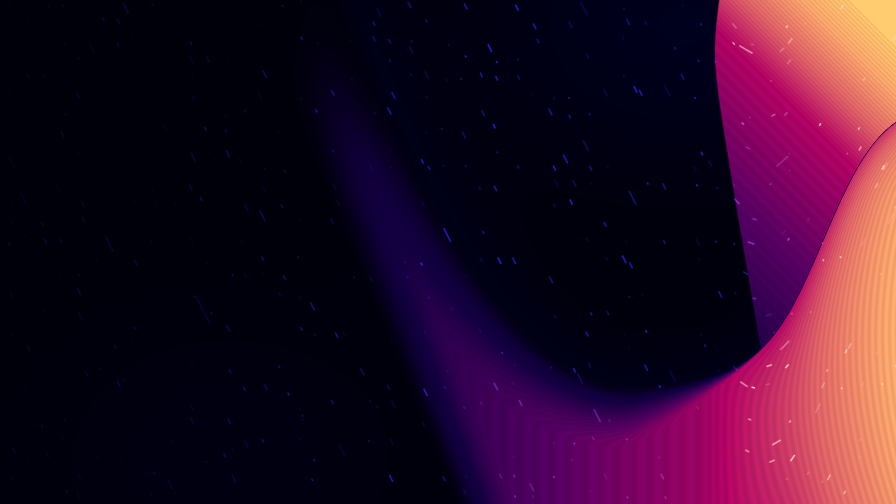
This background is drawn by a WebGL 1 fragment shader. Its source:

```glsl
precision highp float;

// A glowing ribbon sweeps through dark space and swells into a warm wave,
// with a second petal behind it. Edge curves give signed distances, a "heat"
// field feeds one colour ramp, and hashed grid cells scatter small streaks.

uniform vec2 u_resolution;

#define VALLEY vec2(1.27, 0.245)   // lowest point of the ribbon's upper edge
#define RISE_X 1.633               // middle of the wave's steep flank
#define RISE_WIDTH 0.06
#define RISE_HEIGHT 0.56
#define RIBBON_SOFT 0.14           // blur of the upper edge, far left
#define STRIPE_FREQ 75.0
#define STRIPE_DEPTH 0.045
#define STREAK_RADIUS 0.0011
#define VOID_COLOR vec3(0.0, 0.0, 0.04)
#define HAZE_COLOR vec3(0.0, 0.002, 0.07)

vec3 hash3(vec2 p) {
  vec3 q = fract(p.xyx * vec3(0.1031, 0.1030, 0.0973));
  q += dot(q, q.yxz + 33.33);
  return fract((q.xxy + q.yzz) * q.zyx);
}

// Colour ramp: one stop per unit of heat, from void to yellow.
vec3 heatColor(float t) {
  vec3 c = mix(VOID_COLOR, vec3(0.07, 0.0, 0.25), smoothstep(0.0, 1.0, t));
  c = mix(c, vec3(0.33, 0.0, 0.38), clamp(t - 1.0, 0.0, 1.0));
  c = mix(c, vec3(0.70, 0.01, 0.39), clamp(t - 2.0, 0.0, 1.0));
  c = mix(c, vec3(0.87, 0.38, 0.40), clamp(t - 3.0, 0.0, 1.0));
  c = mix(c, vec3(0.98, 0.65, 0.42), clamp(t - 4.0, 0.0, 1.0));
  return mix(c, vec3(1.0, 0.80, 0.42), clamp(t - 5.0, 0.0, 1.0));
}

vec3 stripedColor(float heat) {
  float stripe = sin(heat * STRIPE_FREQ) * smoothstep(0.5, 2.0, heat);
  return heatColor(heat) * (1.0 + STRIPE_DEPTH * stripe);
}

// Approximate distance below the upper edge of ribbon and wave.
float waveDepth(vec2 p) {
  float left = min(p.x - VALLEY.x, 0.0);
  float rise = 1.0 / (1.0 + exp((RISE_X - p.x) / RISE_WIDTH));
  float height = VALLEY.y + 2.3 * left * left + RISE_HEIGHT * rise;
  float slope = 4.6 * left + RISE_HEIGHT / RISE_WIDTH * rise * (1.0 - rise);
  return (height - p.y) / sqrt(1.0 + slope * slope);
}

float waveHeat(vec2 p, float depth) {
  float body = smoothstep(1.4, 1.6, p.x);
  float heat = 0.7 + 2.6 * (p.x - 0.6) + 3.5 * max(p.x - 1.4, 0.0);
  heat -= 0.6 * smoothstep(0.6, 1.0, p.y);
  heat -= body * 3.0 * (p.y - 0.34) * (p.y - 0.34);
  heat -= body * 0.85 * exp(-max(depth, 0.0) / 0.04);
  return max(heat, 0.0);
}

float petalHeat(vec2 p) {
  float q = p.x + p.y - 2.365;
  return clamp(3.0 + 3.2 * q + 5.5 * max(q, 0.0), 0.0, 5.8);
}

// Brightness of scattered streaks; larger cells hold fewer, longer ones.
float streaks(vec2 p, float px) {
  float light = 0.0;
  for (int i = 0; i < 3; i++) {
    float k = float(i);
    float size = 0.036 + 0.012 * k + 0.024 * k * k;
    vec2 cell = floor(p / size);
    vec3 rnd = hash3(cell + 37.0 * k);
    vec3 kind = hash3(cell + 37.0 * k + 113.0);
    float present = step(kind.x, 0.26 - 0.07 * k);
    vec2 center = (cell + 0.3 + 0.4 * rnd.xy) * size;
    float angle = mix(-1.1, 1.1, smoothstep(1.42, 1.6, center.x));
    vec2 dir = vec2(cos(angle), sin(angle));
    float halfLength = size * mix(0.01, 0.2, rnd.z * rnd.z);
    vec2 d = p - center;
    d -= dir * clamp(dot(d, dir), -halfLength, halfLength);
    float line = 1.0 - smoothstep(0.0, STREAK_RADIUS + px, length(d));
    light += present * line * mix(0.2, 1.0, kind.y * kind.y);
  }
  return light * mix(0.25, 1.0, smoothstep(0.2, 1.0, p.x));
}

void main() {
  float px = 1.0 / u_resolution.y;
  vec2 p = gl_FragCoord.xy * px;
  float depth = waveDepth(p);

  // Dark space with faint blue haze
  vec2 high = (p - vec2(1.36, 0.95)) / vec2(0.40, 0.28);
  vec2 low = (p - vec2(0.45, 0.08)) / vec2(0.35, 0.28);
  float haze = exp(-dot(high, high)) + 0.4 * exp(-dot(low, low));
  haze += 0.7 * exp(-abs(depth) / 0.07) * smoothstep(0.4, 0.8, p.x);
  vec3 color = VOID_COLOR + HAZE_COLOR * haze;

  // Petal behind the wave
  float u = 0.9 - p.y;
  float petalEdge = 1.405 + 0.175 * sqrt(u * u + 0.006);
  float petal = smoothstep(-px, px, p.x - petalEdge);
  float heat = petalHeat(p) * petal;
  color = mix(color, stripedColor(petalHeat(p)), petal);

  // Ribbon and wave: blurred at the left, crisp at the right
  float soft = mix(RIBBON_SOFT, 1.5 * px, smoothstep(1.2, 1.52, p.x));
  float tail = (p.x - 0.9 + 0.42 * p.y) / 1.085;
  float mask = smoothstep(-0.2 * soft, soft, depth) * smoothstep(-0.03, 0.12, tail);
  float glow = waveHeat(p, depth) * mask;
  float cover = smoothstep(0.0, 0.4, mask);
  color = mix(color, stripedColor(glow), cover);
  heat = mix(heat, glow, cover);

  // Streaks: blue in the dark, pale on the warm surfaces
  vec3 tint = mix(vec3(0.16, 0.12, 0.85), vec3(0.65, 0.2, 0.8), smoothstep(0.5, 2.0, heat));
  tint = mix(tint, vec3(1.0, 0.85, 0.75), smoothstep(2.0, 3.5, heat));
  color = mix(color, max(color, tint), clamp(streaks(p, px), 0.0, 1.0));

  gl_FragColor = vec4(color, 1.0);
}
```
